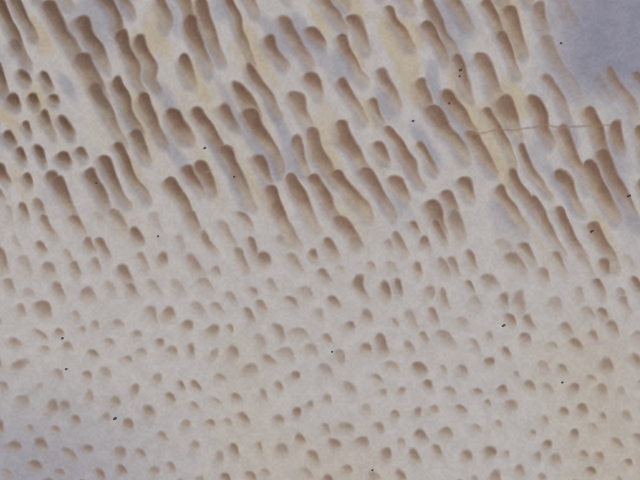
This texture is drawn by a Shadertoy shader. Its source:

```glsl
#define TILT 0.47
#define LONG_CELL vec2(0.047, 0.128)
#define SHORT_CELL vec2(0.045, 0.054)
#define LONG_SIZE vec2(0.052, 0.0122)
#define SHORT_SIZE vec2(0.018, 0.0100)
#define WALL vec3(0.712, 0.692, 0.682)
#define CREAM vec3(0.705, 0.650, 0.565)
#define SHADE vec3(0.535, 0.530, 0.590)
#define TAN vec3(0.580, 0.480, 0.400)
#define UMBER vec3(0.420, 0.320, 0.275)
#define SPECKS 18

vec3 hash3(vec3 p) {
    p = fract(p * vec3(0.1031, 0.1030, 0.0973));
    p += dot(p, p.yxz + 33.33);
    return fract((p.xxy + p.yxx) * p.zyx);
}

float noise(vec2 p) {
    vec2 i = floor(p), f = fract(p);
    f = f * f * (3.0 - 2.0 * f);
    float a = hash3(vec3(i, 7.0)).x, b = hash3(vec3(i + vec2(1, 0), 7.0)).x;
    float c = hash3(vec3(i + vec2(0, 1), 7.0)).x, d = hash3(vec3(i + 1.0, 7.0)).x;
    return mix(mix(a, b, f.x), mix(c, d, f.x), f.y);
}

// Signed height above the slanted border between long and short pores
float aboveBorder(vec2 p) {
    return p.y - 0.585 + 0.09 * p.x + 0.08 * (noise(p * 7.0) - 0.5);
}

// Patch of small deep pores at the left
float leftPatch(vec2 p) {
    return 1.0 - smoothstep(0.7, 1.1, length((p - vec2(0.02, 0.74)) / vec2(0.2, 0.17)));
}

float cornerFade(vec2 p) {
    return smoothstep(1.08, 1.24, p.x) * smoothstep(0.74, 0.86, p.y);
}

// Scattered slanted capsules: hollow, dark upper rim, bluish outer shadow
vec3 pores(vec2 q, mat2 axes, vec2 cell, vec2 size, bool wantLong) {
    vec3 result = vec3(0.0);
    float seed = wantLong ? 11.0 : 29.0;
    for (int i = -1; i <= 1; i++) {
        float column = floor(q.x / cell.x) + float(i);
        float shift = hash3(vec3(column, 3.0, seed)).x * cell.y;
        for (int j = -1; j <= 1; j++) {
            float row = floor((q.y - shift) / cell.y) + float(j);
            vec3 r = hash3(vec3(column, row, seed));
            vec3 s = hash3(vec3(row, column, seed + 5.0));
            vec2 center = (vec2(column, row) + 0.5 + (r.xy - 0.5) * 0.5) * cell + vec2(0.0, shift);
            vec2 at = axes * center;
            float above = aboveBorder(at), patchy = leftPatch(at);
            if ((above > 0.0 && patchy < 0.5) != wantLong) continue;

            float low = smoothstep(0.0, 0.33, -above);
            float halfLen = size.x * mix(0.3, 1.35, r.z);
            float strength = mix(0.75, 1.0, s.x);
            if (!wantLong) {
                halfLen *= mix(1.0, 0.2, low);
                strength = mix(mix(0.15, 0.8, s.x), mix(0.3, 0.65, s.x), low);
                strength = max(strength, patchy);
            }
            strength *= 1.0 - cornerFade(at);

            vec2 l = q - center;
            float lengthwise = l.y / (halfLen + size.y);
            float radius = size.y * mix(0.75, 1.2, s.y) * (1.0 + 0.2 * lengthwise);
            float d = length(vec2(l.x, l.y - clamp(l.y, -halfLen, halfLen))) - radius;
            float side = 0.7 * l.x / radius + 0.6 * lengthwise;
            float soft = mix(0.012, 0.0042, smoothstep(-0.6, 0.6, side));
            float hollow = strength * (1.0 - smoothstep(-soft, soft, d));
            hollow *= mix(0.55, 1.0, smoothstep(-1.0, 0.2, lengthwise));
            float rim = hollow * smoothstep(-0.5, 0.9, side);
            float shadow = strength * smoothstep(0.015, 0.0, abs(d)) * smoothstep(0.3, -1.0, side);
            result = max(result, vec3(hollow, rim, shadow));
        }
    }
    return result;
}

// Thin wavy thread between two points
float fibre(vec2 p, vec2 a, vec2 b, float bend) {
    vec2 ab = b - a;
    float t = clamp(dot(p - a, ab) / dot(ab, ab), 0.0, 1.0);
    float wave = bend * t * (1.0 - t) + 0.008 * (noise(vec2(t * 9.0, bend)) - 0.5);
    return 1.0 - smoothstep(0.001, 0.004, length(p - a - ab * t - vec2(0.0, wave)));
}

void mainImage(out vec4 fragColor, in vec2 fragCoord) {
    vec2 p = fragCoord / iResolution.y;
    float c = cos(TILT), s = sin(TILT);
    mat2 axes = mat2(c, s, -s, c);

    // Bend the pores
    vec2 bend = vec2(noise(p * 9.0), noise(p * 9.0 + 40.0)) - 0.5;
    bend += 0.4 * (vec2(noise(p * 30.0), noise(p * 30.0 + 70.0)) - 0.5);
    vec2 q = (p + 0.026 * bend) * axes;
    vec3 pore = max(pores(q, axes, LONG_CELL, LONG_SIZE, true),
                    pores(q, axes, SHORT_CELL, SHORT_SIZE, false));

    // Pale walls with cream and bluish drifts
    float upper = smoothstep(-0.05, 0.1, aboveBorder(p));
    float streak = noise(q * vec2(28.0, 9.0));
    vec3 color = mix(WALL, CREAM, smoothstep(0.6, 1.0, noise(p * 4.0 + 12.0)) * 0.35);
    color = mix(color, CREAM, upper * smoothstep(0.6, 0.85, streak) * 0.8);
    color = mix(color, SHADE, 0.55 * (1.0 - smoothstep(0.0, 0.38, length(p * vec2(0.7, 1.3)))));
    color = mix(color, SHADE, max(0.95 * cornerFade(p), 0.5 * upper * smoothstep(0.4, 0.1, streak)));
    color = mix(color, SHADE, mix(0.12, 0.45, upper) * pore.z);

    // Hollows, light at the floor and dark towards the rim
    vec3 inside = mix(mix(CREAM, TAN, 0.5), TAN, smoothstep(0.3, 0.7, noise(q * 24.0)));
    color = mix(color, inside, 0.9 * pore.x);
    color = mix(color, UMBER, 0.75 * pore.y);

    // Brown stain at the upper left
    color *= 1.0 - 0.14 * upper * pore.x * smoothstep(0.7, 0.1, p.x);

    // Threads, dark specks and fine grain
    color = mix(color, TAN, 0.7 * fibre(p, vec2(0.43, 0.64), vec2(0.53, 0.73), -0.05));
    color = mix(color, TAN, 0.5 * fibre(p, vec2(0.97, 0.72), vec2(1.27, 0.74), 0.02));
    for (int i = 0; i < SPECKS; i++) {
        vec3 r = hash3(vec3(float(i), 17.0, 53.0));
        vec2 l = (p - r.xy * vec2(1.333, 1.0)) * axes;
        float d = length(l * vec2(1.0, 1.0 + r.z)) - mix(0.002, 0.005, r.z);
        color = mix(color, SHADE * 0.4, 0.8 * (1.0 - smoothstep(-0.0015, 0.0015, d)));
    }
    color += 0.035 * (noise(p * 190.0) - 0.5) + 0.03 * (noise(p * 60.0) - 0.5);
    fragColor = vec4(color, 1.0);
}
```
